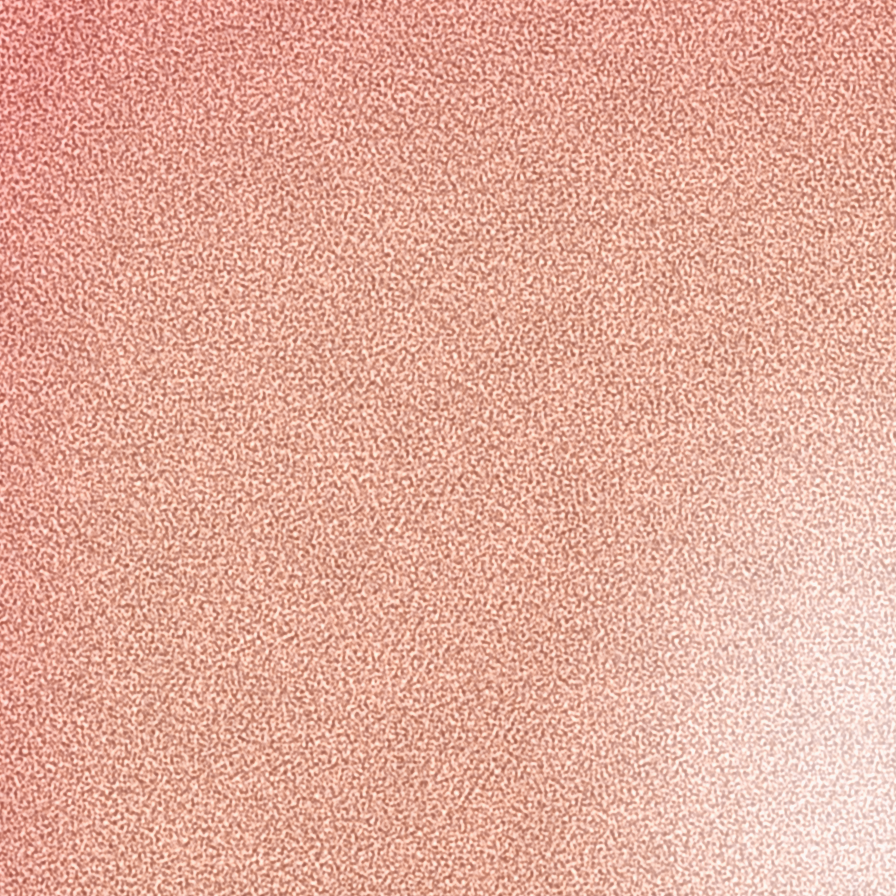
This texture is drawn by a WebGL 1 fragment shader. Its source:

```glsl
precision highp float;

uniform vec2 u_resolution;

float hash(vec2 p) {
  return fract(sin(dot(p, vec2(127.1, 311.7))) * 43758.5453);
}

float noise(vec2 p) {
  vec2 cell = floor(p);
  vec2 f = fract(p);
  f = f * f * (3.0 - 2.0 * f);
  float low = mix(hash(cell), hash(cell + vec2(1.0, 0.0)), f.x);
  float high = mix(hash(cell + vec2(0.0, 1.0)), hash(cell + 1.0), f.x);
  return mix(low, high, f.y);
}

// Slope of a random direction at one lattice corner
float cornerSlope(vec2 cell, vec2 offset, vec2 f) {
  float angle = 6.2832 * hash(cell + offset);
  return dot(vec2(cos(angle), sin(angle)), f - offset);
}

float gradientNoise(vec2 p) {
  vec2 cell = floor(p);
  vec2 f = fract(p);
  vec2 s = f * f * (3.0 - 2.0 * f);
  float low = mix(cornerSlope(cell, vec2(0.0), f), cornerSlope(cell, vec2(1.0, 0.0), f), s.x);
  float high = mix(cornerSlope(cell, vec2(0.0, 1.0), f), cornerSlope(cell, vec2(1.0), f), s.x);
  return mix(low, high, s.y);
}

// Fine curly grain with crisp hollows and crests
float grainRelief(vec2 uv) {
  // Rotated and stretched so that the curls lean to the right
  vec2 p = mat2(0.85, 0.53, -0.53, 0.85) * uv;
  vec2 q = mat2(0.45, 0.89, -0.89, 0.45) * uv;
  float x = gradientNoise(p * vec2(235.0, 200.0));
  x += gradientNoise(q * vec2(225.0, 262.0) + 40.0);
  return 1.45 * x / (1.0 + 0.8 * abs(x));
}

void main() {
  vec2 uv = gl_FragCoord.xy / u_resolution;

  // Broad tint: rose at the left and top, pale glow at the lower right
  float leftEdge = 1.0 - smoothstep(-0.06, 0.18, uv.x);
  float topEdge = smoothstep(0.7, 1.08, uv.y);
  float corner = 1.0 - smoothstep(0.0, 0.6, length(uv - vec2(0.0, 1.0)));
  float rose = clamp(0.5 * leftEdge + 0.45 * topEdge + 0.35 * corner, 0.0, 0.9);
  float glow = 1.0 - smoothstep(0.05, 0.5, length((uv - vec2(1.04, 0.12)) * vec2(1.0, 0.85)));
  float rightSheen = smoothstep(0.6, 1.0, uv.x) * (1.0 - smoothstep(0.4, 0.95, uv.y));

  vec3 color = vec3(0.9, 0.665, 0.585);
  color = mix(color, vec3(0.89, 0.55, 0.52), rose);
  color = mix(color, vec3(0.96, 0.78, 0.72), 0.35 * rightSheen);
  color = mix(color, vec3(0.985, 0.89, 0.865), 0.9 * glow);

  // Faint cloudy mottling
  color += 0.03 * (noise(uv * 22.0) + noise(uv * 55.0 + 9.0) - 1.0);

  // Grain: deep brown hollows, creamy crests
  float relief = grainRelief(uv) * mix(1.0, 0.6, glow);
  color += min(relief, 0.0) * vec3(0.33, 0.37, 0.36);
  color += max(relief, 0.0) * vec3(0.23, 0.36, 0.38);

  // Slight warm and cool flecks
  float fleck = noise(uv * 230.0 + 400.0) - 0.5;
  color += fleck * vec3(0.02, -0.01, -0.04);

  gl_FragColor = vec4(clamp(color, vec3(0.0), vec3(0.99, 0.97, 0.96)), 1.0);
}
```
